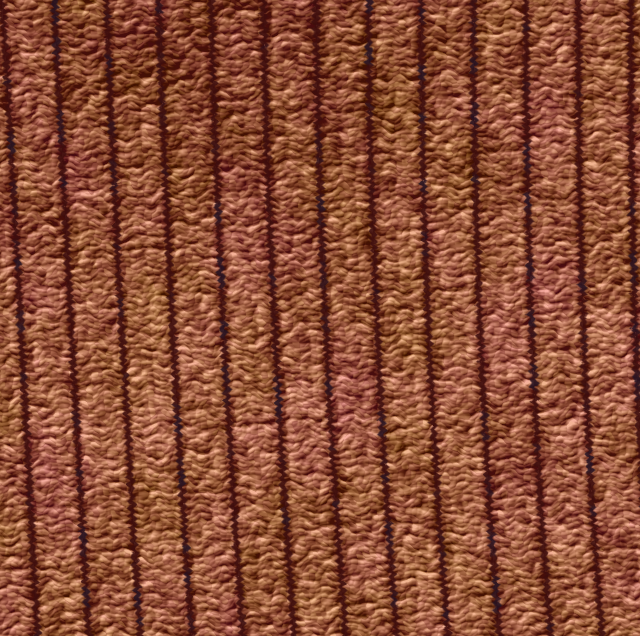
Give the GLSL for this texture, as a Shadertoy shader.

```glsl
// Rust-brown corduroy: twelve leaning wales split by thin dark zigzag grooves.
// Smooth cellular noise gives short crinkled tufts, lit from above by a height
// difference; layered sines add gentle bends, wear and drifts of hue.

float hash(vec2 p) {
    p = fract(p * vec2(0.1031, 0.1137));
    p += dot(p, p.yx + 33.33);
    return fract((p.x + p.y) * p.x * 17.0);
}

// Smooth cellular noise: x = height of the tuft, y = random tone of the tuft
vec2 tufts(vec2 p) {
    vec2 cell = floor(p);
    float total = 0.0, tone = 0.0;
    for (int j = -1; j <= 1; j++)
    for (int i = -1; i <= 1; i++) {
        vec2 c = cell + vec2(i, j);
        vec2 d = c + 0.1 + 0.8 * vec2(hash(c + 7.3), hash(c + 51.7)) - p;
        d.y += d.x * (hash(c + 81.9) - 0.5);
        float w = exp(-12.0 * dot(d, d));
        total += w;
        tone += w * hash(c + 113.1);
    }
    return vec2(log(total + 1e-4) / 12.0, tone / (total + 1e-4));
}

// Broad soft mottling, about -1 to 1
float mottle(vec2 p) {
    float sum = 0.0, gain = 0.5;
    for (int i = 0; i < 4; i++) {
        sum += gain * sin(p.x + 1.7 * sin(p.y * 0.8)) * cos(p.y + 1.3 * sin(p.x * 0.7));
        p = mat2(1.5, 1.1, -1.1, 1.5) * p + 2.3;
        gain *= 0.65;
    }
    return sum;
}

void mainImage(out vec4 fragColor, in vec2 fragCoord) {
    vec2 uv = fragCoord / iResolution.xy;

    // Wales lean to the right going down, bending differently across the cloth
    float down = max(1.0 - uv.y, 0.0);
    float lean = mix(0.057, 0.036, uv.x) * pow(down, mix(0.9, 2.5, uv.x));
    float wale = (uv.x - lean - 0.0028) / 0.0819;

    // Nearest groove, with a jittered zigzag along its length
    float groove = floor(wale + 0.5);
    float zig = abs(fract(uv.y * 90.0 + 0.37 * groove + 0.2 * sin(uv.y * 71.0)) - 0.5) - 0.25;
    float fromGroove = abs(wale - groove + 0.13 * zig);

    // Crinkled rows of pile, offset from wale to wale
    float id = floor(wale);
    vec2 pile = vec2(wale * 3.9, uv.y * 92.0 + hash(vec2(id, 4.0)) * 40.0);
    pile.y += 0.22 * sin(wale * 7.0 + uv.y * 31.0) + 0.1 * sin(wale * 15.0 - uv.y * 67.0);
    vec2 fine = pile * vec2(2.3, 1.8) + 19.0;
    vec2 coarseTuft = tufts(pile);
    vec2 fineTuft = tufts(fine);
    float light = 1.05 * (coarseTuft.x - tufts(pile + vec2(-0.15, 0.4)).x)
                + 0.6 * (fineTuft.x - tufts(fine + vec2(-0.12, 0.4)).x);

    // Shade: relief, tuft tone, wear, and rounding towards the grooves
    float shade = 0.58 + light + 0.4 * (coarseTuft.y - 0.5) + 0.3 * (fineTuft.y - 0.5);
    shade += 0.07 * mottle(uv * vec2(9.0, 11.0) + 1.0);
    shade += 0.04 * (hash(vec2(id, 21.0)) - 0.5);
    shade -= 0.13 * smoothstep(0.45, 0.95, uv.y) * exp(-8.0 * pow(uv.x - 0.32, 2.0));
    shade += 0.05 * exp(-14.0 * pow(uv.y - 0.37, 2.0));
    shade -= 0.16 * smoothstep(0.2, 0.05, fromGroove);

    // Pile colour: warm ramp drifting between rose and ochre
    shade = clamp(shade, 0.0, 1.25);
    vec3 color = vec3(0.27, 0.06, 0.025)
               + vec3(0.55, 0.5, 0.42) * pow(vec3(shade), vec3(1.0, 1.1, 1.35));
    float ochre = mottle(vec2(wale * 0.9 + id * 0.4, uv.y * 11.0)) + 0.9 * (fineTuft.y - 0.5);
    color += ochre * vec3(-0.015, 0.018, -0.04);

    // Grooves: dark maroon with faint navy glints
    vec3 shadow = mix(vec3(0.24, 0.05, 0.05), vec3(0.15, 0.07, 0.13),
                      smoothstep(0.1, 0.7, mottle(vec2(groove * 3.1, uv.y * 37.0))));
    float edge = 0.055 + 0.05 * (fineTuft.y - 0.5);
    color = mix(color, shadow, 0.9 * smoothstep(edge + 0.03, edge - 0.03, fromGroove));

    fragColor = vec4(clamp(color, 0.0, 1.0), 1.0);
}
```
